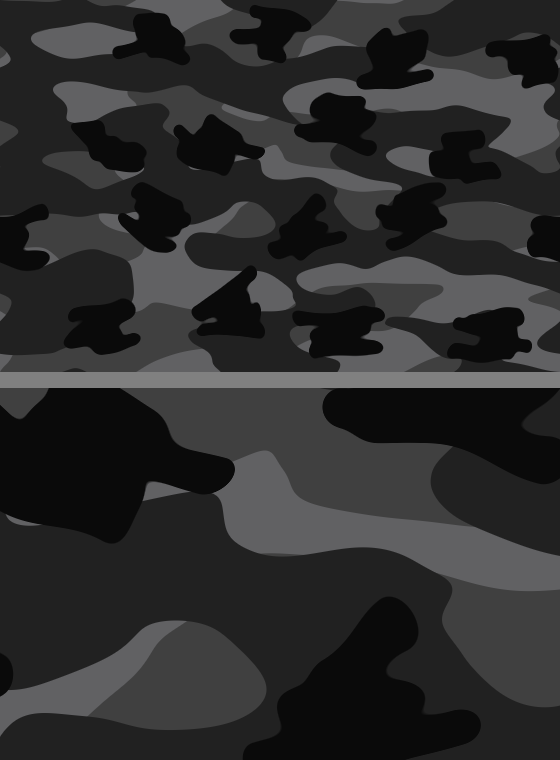
Top, the full canvas; bottom, a detail of the centre.
Write a WebGL 1 fragment shader that draws this pattern.

```glsl
precision highp float;
// Dark urban camouflage that tiles: two greys split by wrapping noise, covered by
// charcoal patches from warped noise, then by black blobs. Each blob is a smooth
// union of stacked, staggered capsules scattered on a jittered wrapping grid.

uniform vec2 u_resolution;

const vec3 BLACK = vec3(0.04);
const vec3 CHARCOAL = vec3(0.13);
const vec3 MID_GREY = vec3(0.25);
const vec3 LIGHT_GREY = vec3(0.38, 0.38, 0.39);

const float TAU = 6.2831853;
const vec2 BLOB_GRID = vec2(4.0, 4.0);
const float ARM_RADIUS = 0.02;
const float ARM_SPACING = 0.034;

float hash(vec2 p, float seed) {
    return fract(sin(dot(p, vec2(127.1, 311.7)) + seed * 74.7) * 43758.5453);
}

// Random value from -1 to 1
float signedHash(vec2 p, float seed) {
    return 2.0 * hash(p, seed) - 1.0;
}

vec2 wrapCell(vec2 cell, vec2 count) {
    return floor(mod(cell + 0.5, count));
}

vec2 rotate(vec2 p, float angle) {
    float c = cos(angle), s = sin(angle);
    return vec2(c * p.x + s * p.y, c * p.y - s * p.x);
}

// Slope contribution of one lattice corner
float corner(vec2 cell, vec2 offset, vec2 count, float seed) {
    float angle = TAU * hash(wrapCell(cell, count), seed);
    return dot(vec2(cos(angle), sin(angle)), offset);
}

// Gradient noise that repeats once over the canvas
float wrapNoise(vec2 uv, vec2 count, float seed) {
    vec2 p = uv * count;
    vec2 i = floor(p), f = p - i;
    vec2 w = f * f * f * (f * (f * 6.0 - 15.0) + 10.0);
    vec2 x = vec2(1.0, 0.0), y = vec2(0.0, 1.0);
    float low = mix(corner(i, f, count, seed), corner(i + x, f - x, count, seed), w.x);
    float high = mix(corner(i + y, f - y, count, seed),
                     corner(i + 1.0, f - 1.0, count, seed), w.x);
    return mix(low, high, w.y);
}

// Warped noise with a finer octave for the lobes
float patchField(vec2 uv, vec2 count, float seed) {
    vec2 warp = vec2(wrapNoise(uv, vec2(6.0, 9.0), seed + 1.0),
                     wrapNoise(uv, vec2(7.0, 8.0), seed + 2.0));
    vec2 q = uv + warp * vec2(0.07, 0.045);
    return wrapNoise(q, count, seed) + 0.28 * wrapNoise(q, count * 2.0, seed + 3.0);
}

// Coverage of the positive part, with an edge one pixel wide
float patchCoverage(vec2 uv, vec2 pixel, vec2 count, float seed) {
    float f = patchField(uv, count, seed);
    vec2 slope = vec2(patchField(uv + vec2(pixel.x, 0.0), count, seed),
                      patchField(uv + vec2(0.0, pixel.y), count, seed)) - f;
    return clamp(0.5 + f / max(length(slope), 0.0001), 0.0, 1.0);
}

float smoothMin(float a, float b, float k) {
    float h = max(k - abs(a - b), 0.0) / k;
    return min(a, b) - 0.25 * h * h * k;
}

float capsule(vec2 p, float halfLength, float radius) {
    p.x -= clamp(p.x, -halfLength, halfLength);
    return length(p) - radius;
}

// One blob: four staggered arms, each with its own length and tilt
float blobDistance(vec2 p, vec2 id) {
    float d = 1.0;
    p = rotate(p, 0.45 * signedHash(id, 1.0));
    for (int i = 0; i < 4; i++) {
        float n = float(i);
        vec2 centre = vec2(0.042 * signedHash(id, 10.0 + n), (n - 1.5) * ARM_SPACING);
        vec2 q = rotate(p - centre, 0.28 * signedHash(id, 20.0 + n));
        float halfLength = mix(0.025, 0.085, hash(id, 30.0 + n));
        d = smoothMin(d, capsule(q, halfLength, ARM_RADIUS), 0.022);
    }
    return d;
}

// Nearest blob over the neighbouring cells, odd rows shifted by half a cell
float blobLayer(vec2 uv, vec2 size) {
    vec2 warp = vec2(wrapNoise(uv, vec2(12.0, 8.0), 41.0),
                     wrapNoise(uv, vec2(12.0, 8.0), 42.0));
    vec2 p = (uv + 0.03 * warp / size) * BLOB_GRID;
    vec2 home = floor(p);
    float d = 1.0;
    for (int y = -1; y <= 1; y++) {
        for (int x = -1; x <= 1; x++) {
            vec2 cell = home + vec2(float(x), float(y));
            vec2 id = wrapCell(cell, BLOB_GRID);
            vec2 jitter = 0.24 * vec2(signedHash(id, 51.0), signedHash(id, 52.0));
            vec2 centre = cell + 0.5 + jitter + vec2(0.5 * mod(id.y, 2.0), 0.0);
            d = min(d, blobDistance((p - centre) * size / BLOB_GRID, id));
        }
    }
    return d;
}

void main() {
    vec2 pixel = 1.0 / u_resolution;
    vec2 uv = gl_FragCoord.xy * pixel;
    vec2 size = vec2(u_resolution.x / u_resolution.y, 1.0);

    float light = patchCoverage(uv, pixel, vec2(4.0, 6.0), 5.0);
    float charcoal = patchCoverage(uv, pixel, vec2(5.0, 7.0), 17.0);
    float black = clamp(0.5 - blobLayer(uv, size) / pixel.y, 0.0, 1.0);

    vec3 colour = mix(MID_GREY, LIGHT_GREY, light);
    colour = mix(colour, CHARCOAL, charcoal);
    gl_FragColor = vec4(mix(colour, BLACK, black), 1.0);
}
```
